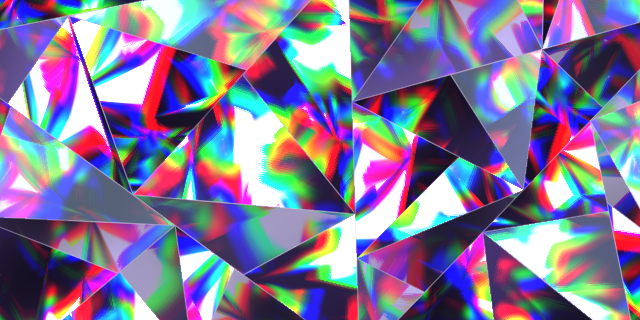
This background is drawn by a Shadertoy shader. Its source:

```glsl
// Cut crystal: large triangular facets, each a window onto a hall of smaller shards.
// Triangles come from repeated bisection of one large triangle; every facet turns the
// view and spreads it by wavelength, so bright shards break up into rainbow fringes.

const int   FACET_SPLITS = 6;
const int   SHARD_SPLITS = 10;
const int   WAVELENGTHS  = 22;
const float FACET_SEED   = 0.37;
const float SHARD_SEED   = 0.71;
const vec2  HALL_CENTER  = vec2(1.0, 0.6);
const vec2  DISPERSION   = vec2(0.05, 0.12);   // least and greatest spread
const float CROSS_BLUR   = 0.007;
const float FAN_RAYS     = 6.0;
const vec2  GLINT_RANGE  = vec2(0.56, 0.79);
const float SATURATION   = 1.6;
const float FILM_TINT    = 0.8;
const float SEAM_WIDTH   = 0.0017;
const vec3  SHADOW       = vec3(0.19, 0.14, 0.31);
const vec3  LAVENDER     = vec3(0.28, 0.23, 0.41);
const vec3  PALE         = vec3(0.70, 0.85, 0.93);
const vec3  SEAM         = vec3(0.74, 0.69, 0.82);
const vec3  LIGHT        = vec3(1.0, 1.02, 1.04);

struct Tri { vec2 a, b, c; float id; };

float hash(float n) { return fract(sin(n * 127.1 + 3.7) * 43758.5453); }
float hash(vec2 p)  { return fract(sin(dot(p, vec2(127.1, 311.7))) * 43758.5453); }
float cross2(vec2 a, vec2 b) { return a.x * b.y - a.y * b.x; }

float noise(vec2 p) {
    vec2 i = floor(p), f = fract(p);
    f = f * f * (3.0 - 2.0 * f);
    return mix(mix(hash(i), hash(i + vec2(1, 0)), f.x),
               mix(hash(i + vec2(0, 1)), hash(i + vec2(1, 1)), f.x), f.y);
}

// Bisect the longest side again and again, keeping the half that holds p.
Tri shatter(vec2 p, float seed, int splits) {
    Tri t = Tri(vec2(-1.1, -0.15), vec2(3.1, -0.1), vec2(1.05, 2.35), seed);
    for (int i = 0; i < splits; i++) {
        float ab = distance(t.a, t.b), bc = distance(t.b, t.c), ca = distance(t.c, t.a);
        if (bc > ab && bc >= ca)  t = Tri(t.b, t.c, t.a, t.id);
        else if (ca > ab)         t = Tri(t.c, t.a, t.b, t.id);
        vec2 m = mix(t.a, t.b, 0.32 + 0.36 * hash(t.id));
        bool nearA = cross2(m - t.c, p - t.c) * cross2(m - t.c, t.a - t.c) > 0.0;
        if (nearA) t.b = m; else t.a = m;
        t.id = hash(t.id + (nearA ? 1.3 : 2.9));
    }
    return t;
}

float lineDistance(vec2 p, vec2 a, vec2 b) {
    return abs(cross2(normalize(b - a), p - a));
}

// Brightness of the hall: flat shards, rays fanning from their tips, broad glow.
float glint(vec2 q) {
    Tri s = shatter(q, SHARD_SEED, SHARD_SPLITS);
    vec2 axis = normalize(0.5 * (s.a + s.b) - s.c);
    vec2 d = q - s.c;
    float along = max(dot(axis, d), 0.0);
    float fan = cross2(axis, d) / (along + 0.04);
    float rays = noise(vec2(fan * FAN_RAYS, along * 6.0) + 60.0 * s.id);
    float v = 0.45 * rays + 0.36 * hash(s.id + 0.5) + 0.4 * noise(q * 4.5 + 7.0);
    return smoothstep(GLINT_RANGE.x, GLINT_RANGE.y, v);
}

// Sum the hall over the wavelengths, each bent by a different amount.
vec3 disperse(vec2 q, vec2 spread) {
    vec3 sum = vec3(0.0), total = vec3(0.0);
    vec2 side = normalize(vec2(-spread.y, spread.x)) * CROSS_BLUR;
    for (int i = 0; i < WAVELENGTHS; i++) {
        float w = (float(i) + 0.5) / float(WAVELENGTHS);
        vec3 response = max(1.0 - 3.2 * abs(w - vec3(0.12, 0.5, 0.88)), 0.0);
        vec2 bent = q + spread * (w - 0.5) + side * (hash(float(i) + 0.5) - 0.5);
        sum += response * glint(bent);
        total += response;
    }
    return sum / total;
}

// Thin-film hue on all but the white cores.
vec3 film(vec3 light, vec2 q) {
    float phase = 2.5 * noise(q * 6.0 + 31.0);
    vec3 hue = 0.6 + 0.6 * cos(6.2832 * (phase + vec3(0.0, 0.33, 0.67)));
    float core = smoothstep(0.7, 0.98, min(light.r, min(light.g, light.b)));
    return light * mix(vec3(1.0), hue, FILM_TINT * (1.0 - core));
}

void mainImage(out vec4 fragColor, in vec2 fragCoord) {
    vec2 p = fragCoord / iResolution.y;
    float pixel = 1.0 / iResolution.y;

    // Facet and its refracted view
    Tri f = shatter(p, FACET_SEED, FACET_SPLITS);
    vec2 center = (f.a + f.b + f.c) / 3.0;
    float turn = 6.2832 * hash(f.id + 1.1);
    mat2 rotation = mat2(cos(turn), sin(turn), -sin(turn), cos(turn));
    vec2 shift = vec2(hash(f.id + 2.2), hash(f.id + 3.3)) - 0.5;
    vec2 q = HALL_CENTER + 0.9 * rotation * (p - center) + shift * vec2(1.0, 0.4);
    float bend = 6.2832 * hash(f.id + 4.4);
    vec2 spread = vec2(cos(bend), sin(bend)) * mix(DISPERSION.x, DISPERSION.y, hash(f.id + 5.5));

    // Rainbow light over violet body colour
    vec3 light = film(disperse(q, spread), q);
    light = max(mix(vec3(dot(light, vec3(0.333))), light, SATURATION), 0.0);
    float sheen = noise(q * 3.0 + 20.0);
    float kind = hash(f.id + 6.6);
    float calm = 1.0 - smoothstep(0.14, 0.2, kind);
    float pale = smoothstep(0.86, 0.9, kind);
    vec3 body = mix(SHADOW, LAVENDER, calm) * (0.45 + 1.1 * sheen);
    vec3 color = body + LIGHT * light * mix(1.0, 0.4, calm);
    color = mix(color, PALE, 0.4 * pale);

    // Bright hairline along the facet rims
    float rim = min(lineDistance(p, f.a, f.b),
                min(lineDistance(p, f.b, f.c), lineDistance(p, f.c, f.a)));
    float seam = 1.0 - smoothstep(SEAM_WIDTH - 0.5 * pixel, SEAM_WIDTH + 0.7 * pixel, rim);
    color = mix(color, SEAM, seam * (0.35 + 0.5 * noise(p * 6.0)));

    fragColor = vec4(clamp(color, 0.0, 1.0), 1.0);
}
```
